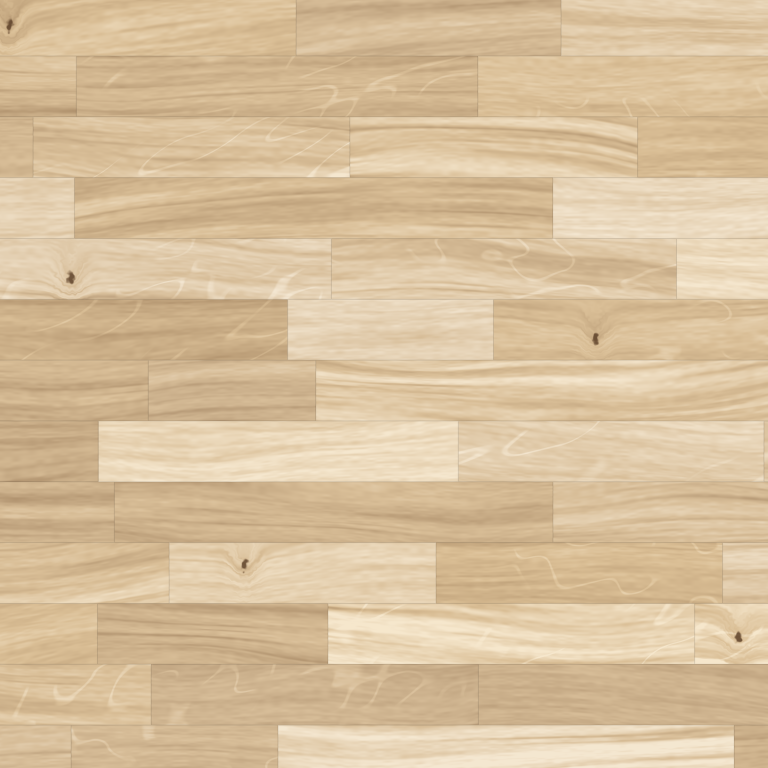
A Shadertoy shader for this texture:

```glsl
// Butcher-block oak: thin horizontal rows of planks with staggered end joints.
// Each plank hashes its own tone, grain slope and contrast; stretched noise
// draws the growth lines and pores, and a few planks get pale flecks or a knot.

const float ROW_HEIGHT = 0.0792;   // about 12.6 rows down the canvas
const float ROW_SHIFT = 0.0063;    // cuts the top row slightly short
const float PLANK_LENGTH = 0.43;   // mean length of a plank
const float SEAM_WIDTH = 0.0011;

const vec3 DARK_OAK = vec3(0.66, 0.54, 0.40);
const vec3 MID_OAK = vec3(0.85, 0.745, 0.592);
const vec3 PALE_OAK = vec3(0.95, 0.89, 0.79);
const vec3 KNOT_BROWN = vec3(0.34, 0.23, 0.14);

float hash(vec2 p) {
    vec3 q = fract(p.xyx * 0.1031);
    q += dot(q, q.yzx + 33.33);
    return fract((q.x + q.y) * q.z);
}

float noise(vec2 p) {
    vec2 i = floor(p), f = fract(p);
    f = f * f * (3.0 - 2.0 * f);
    float low = mix(hash(i), hash(i + vec2(1, 0)), f.x);
    float high = mix(hash(i + vec2(0, 1)), hash(i + vec2(1, 1)), f.x);
    return mix(low, high, f.y);
}

// Position of an end joint, in mean plank lengths
float jointAt(float index, float row) {
    return index + 0.62 * hash(vec2(index + 40.0, row * 3.0 + 7.0));
}

vec3 oakColour(float tone) {
    vec3 lower = mix(DARK_OAK, MID_OAK, clamp(tone / 0.62, -0.5, 1.0));
    return mix(lower, PALE_OAK, clamp((tone - 0.62) / 0.38, 0.0, 1.1));
}

// Change in tone from growth lines, fibres and pores; g follows the grain
float grainTone(vec2 g, float contrast, vec2 offset) {
    float broad = noise(g * vec2(2.0, 48.0) + offset) - 0.5;
    float band = noise(g * vec2(3.0, 120.0) + offset.yx);
    float line = noise(g * vec2(5.0, 230.0) + offset + 31.0);
    float fibre = noise(g * vec2(26.0, 330.0) + offset) - 0.5;
    float pore = noise(g * vec2(95.0, 400.0) + offset.yx) - 0.5;
    float growth = 0.30 * broad - 0.34 * pow(band, 3.0) - 0.30 * pow(line, 4.0);
    return contrast * (growth + 0.15) + 0.13 * fibre + 0.12 * pore;
}

// Thin pale threads running diagonally, broken up into patches
float fleckMask(vec2 p, float lean, vec2 offset) {
    vec2 q = vec2(p.x * 26.0 + p.y * lean, p.y * 38.0 - p.x * 9.0);
    float thread = 1.0 - smoothstep(0.015, 0.065, abs(noise(q + offset) - 0.5));
    return thread * smoothstep(0.42, 0.7, noise(p * vec2(14.0, 30.0) + offset.yx));
}

vec3 plankColour(vec2 p, vec2 id) {
    vec2 offset = 90.0 * vec2(hash(id + 3.1), hash(id + 8.7));
    float tone = mix(0.40, 0.88, hash(id + 12.3));
    float contrast = mix(0.45, 1.25, pow(hash(id + 21.9), 1.5));
    float slope = 0.16 * (hash(id + 5.3) - 0.5);

    // Knot: only on some planks, squeezed along its length
    float hasKnot = step(0.87, hash(id + 33.7));
    vec2 fromKnot = p - vec2(0.05 + 0.12 * hash(id + 1.9), 0.03 * (hash(id + 2.6) - 0.5));
    float knotDistance = length(fromKnot * vec2(1.5, 0.8));
    knotDistance += 0.007 * (noise(fromKnot * 260.0 + offset) - 0.5);

    // Bend the grain along the plank and around the knot
    float wave = noise(p * vec2(6.0, 18.0) + offset) - 0.5;
    float arch = (hash(id + 17.7) - 0.5) * 0.5 * pow(p.x - 0.18, 2.0);
    float swell = 0.025 * hasKnot * exp(-knotDistance * knotDistance * 1400.0);
    vec2 grain = vec2(p.x, p.y + slope * p.x + 0.022 * wave + arch + swell);

    tone += grainTone(grain, contrast, offset);
    float hasFleck = step(0.72, hash(id + 27.1));
    tone += 0.17 * hasFleck * fleckMask(p, mix(-35.0, 35.0, hash(id + 6.6)), offset);
    tone -= 0.22 * hasKnot * exp(-knotDistance * 90.0);

    float warmth = 0.035 * (hash(id + 14.2) - 0.5);
    vec3 colour = oakColour(tone) * vec3(1.0 + 0.3 * warmth, 1.0, 1.0 - warmth);
    float core = hasKnot * (1.0 - smoothstep(0.003, 0.008, knotDistance));
    return mix(colour, KNOT_BROWN, 0.8 * core);
}

// Find the plank under a point, then shade its wood and glued edges
vec3 woodFloor(vec2 uv) {
    float rowPosition = (1.0 - uv.y + ROW_SHIFT) / ROW_HEIGHT;
    float row = floor(rowPosition);
    float across = uv.x / PLANK_LENGTH + 3.0 * hash(vec2(row, 19.0));
    float index = floor(across);
    index -= step(across, jointAt(index, row));
    float left = jointAt(index, row), right = jointAt(index + 1.0, row);

    vec2 local = vec2((across - left) * PLANK_LENGTH,
                      (0.5 - fract(rowPosition)) * ROW_HEIGHT);
    vec3 colour = plankColour(local, vec2(index + 11.0, row * 2.0 + 5.0));

    float rowEdge = 0.5 * ROW_HEIGHT - abs(local.y);
    float endEdge = min(across - left, right - across) * PLANK_LENGTH;
    float seam = 1.0 - smoothstep(0.0, SEAM_WIDTH, min(rowEdge, endEdge));
    return colour * (1.0 - 0.13 * seam);
}

void mainImage(out vec4 fragColor, in vec2 fragCoord) {
    // Average four samples to smooth joints and fine grain
    vec3 total = vec3(0.0);
    for (int i = 0; i < 4; i++) {
        vec2 shift = 0.5 * vec2(i % 2, i / 2) - 0.25;
        total += woodFloor((fragCoord + shift) / iResolution.xy);
    }
    fragColor = vec4(total * 0.25, 1.0);
}
```
